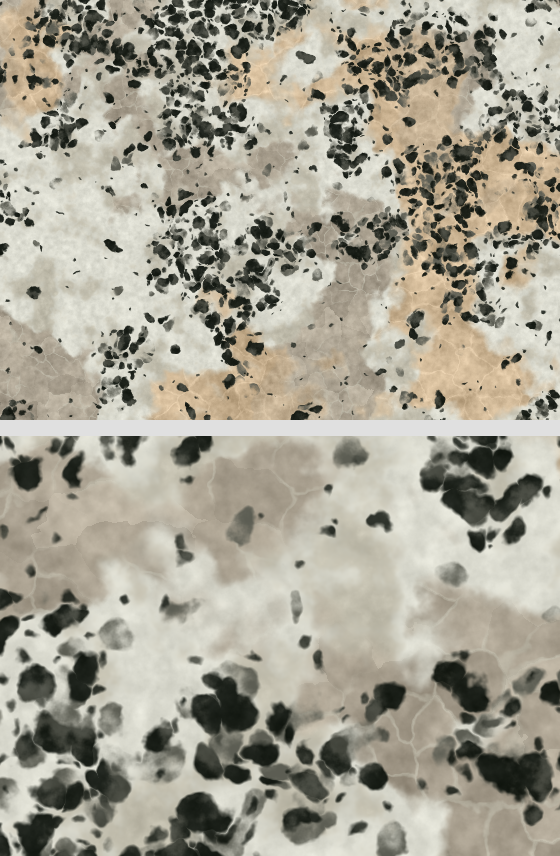
Top, the full canvas; bottom, a detail of the centre.
This texture is drawn by a Shadertoy shader. Its source:

```glsl
// Polished granite: white feldspar, grey-brown quartz, peach feldspar and black mica clusters.
#define MICA_SCALE 42.0
#define SPECK_SCALE 78.0
#define QUARTZ_SCALE 27.0
#define PATCH_SCALE 4.2
#define CLUSTER_SCALE 7.0
#define QUARTZ_LEVEL 0.535
#define PEACH_LEVEL 0.60
#define MICA_LEVEL 0.53
#define EDGE 0.0022

const vec3 WHITE = vec3(0.865, 0.865, 0.820);
const vec3 CREAM = vec3(0.745, 0.730, 0.665);
const vec3 QUARTZ_LIGHT = vec3(0.735, 0.695, 0.625);
const vec3 QUARTZ_DARK = vec3(0.570, 0.530, 0.465);
const vec3 PEACH = vec3(0.800, 0.690, 0.545);
const vec3 HAZE = vec3(0.360, 0.365, 0.325);
const vec3 MICA_GREY = vec3(0.270, 0.280, 0.245);
const vec3 MICA_BLACK = vec3(0.075, 0.095, 0.070);

float hash(vec2 p) {
    vec3 q = fract(vec3(p.xyx) * 0.1031);
    q += dot(q, q.yzx + 33.33);
    return fract((q.x + q.y) * q.z);
}

vec2 hash2(vec2 p) {
    return vec2(hash(p), hash(p + 71.7));
}

float noise(vec2 p) {
    vec2 i = floor(p), f = fract(p);
    f = f * f * (3.0 - 2.0 * f);
    return mix(mix(hash(i), hash(i + vec2(1, 0)), f.x),
               mix(hash(i + vec2(0, 1)), hash(i + vec2(1, 1)), f.x), f.y);
}

float fbm(vec2 p) {
    float sum = 0.0, amp = 0.516;
    for (int i = 0; i < 5; i++) {
        sum += amp * noise(p);
        p = mat2(1.6, 1.2, -1.2, 1.6) * p + 17.3;
        amp *= 0.5;
    }
    return sum;
}

// Crystal cells: x is the gap between the two nearest seeds, y a random tone.
vec2 crystals(vec2 p) {
    vec2 cell = floor(p);
    float near = 9.0, second = 9.0, tone = 0.0;
    for (int y = -1; y <= 1; y++)
    for (int x = -1; x <= 1; x++) {
        vec2 id = cell + vec2(x, y);
        float d = length(id + hash2(id) - p);
        if (d < near) {
            second = near;
            near = d;
            tone = hash(id + 13.1);
        } else second = min(second, d);
    }
    return vec2(second - near, tone);
}

// Coverage of scattered grains, denser where the cluster noise is high.
float grains(vec2 p, float scale, float seed, vec2 radius, float stray, float crowd) {
    vec2 g = p * scale, cell = floor(g);
    float d = 9.0;
    for (int y = -1; y <= 1; y++)
    for (int x = -1; x <= 1; x++) {
        vec2 id = cell + vec2(x, y);
        vec2 centre = id + hash2(id + seed);
        float cluster = fbm(centre / scale * CLUSTER_SCALE + 5.0);
        float chance = stray + crowd * smoothstep(MICA_LEVEL - 0.03, MICA_LEVEL + 0.09, cluster);
        if (hash(id + seed + 29.0) < chance) {
            float r = mix(radius.x, radius.y, hash(id + seed + 47.0));
            d = min(d, length(g - centre) - r);
        }
    }
    return 1.0 - smoothstep(-EDGE, EDGE, d / scale);
}

void mainImage(out vec4 fragColor, in vec2 fragCoord) {
    vec2 p = fragCoord / iResolution.y + 3.0;
    vec2 warp = vec2(fbm(p * 24.0), fbm(p * 24.0 + 37.0)) - 0.5;
    vec2 q = p + 0.04 * warp;
    float fine = fbm(p * 90.0) - 0.5;
    float mottle = fbm(p * 19.0 + 61.0);

    // White feldspar with cloudy veils
    vec3 col = mix(WHITE, CREAM, smoothstep(0.46, 0.72, mottle + 0.3 * fine));

    // Peach feldspar with faint broad cracks
    float peachMask = smoothstep(-0.035, 0.045, fbm(q * PATCH_SCALE + 40.0) - PEACH_LEVEL);
    vec2 slab = crystals(q * 14.0 + 8.0);
    vec3 peach = PEACH + 0.06 * (slab.y - 0.5) + 0.35 * (mottle - 0.5);
    peach += 0.06 * (1.0 - smoothstep(0.02, 0.09, slab.x));
    col = mix(col, peach, 0.85 * peachMask);

    // Quartz crystals with pale seams
    float quartzMask = smoothstep(-0.02, 0.025, fbm(q * PATCH_SCALE + 11.0) - QUARTZ_LEVEL);
    vec2 crystal = crystals(q * QUARTZ_SCALE);
    vec3 quartz = mix(QUARTZ_DARK, QUARTZ_LIGHT, clamp(crystal.y * 0.8 + 1.6 * (mottle - 0.4), 0.0, 1.0));
    float seam = 1.0 - smoothstep(0.02, 0.13, crystal.x);
    quartz = mix(quartz, CREAM, 0.6 * seam * smoothstep(0.3, 0.6, noise(p * 25.0)));
    col = mix(col, quartz, 0.9 * quartzMask * (1.0 - 0.7 * peachMask));
    col += 0.17 * fine;

    // Translucent grey halo, then mica flakes and small specks
    float haze = grains(q, MICA_SCALE, 90.0, vec2(0.25, 0.65), 0.02, 0.55);
    col = mix(col, HAZE, haze * smoothstep(0.25, 0.75, fbm(p * 45.0 + 9.0)));
    float mica = grains(q, MICA_SCALE, 0.0, vec2(0.25, 0.60), 0.025, 0.70);
    float speck = grains(q, SPECK_SCALE, 150.0, vec2(0.15, 0.42), 0.035, 0.30);
    float sheen = smoothstep(0.42, 0.72, fbm(p * 50.0 + 23.0));
    vec3 flake = mix(MICA_BLACK, MICA_GREY, sheen) + 0.12 * fine;
    col = mix(col, flake, 0.96 * max(mica, 0.9 * speck));

    fragColor = vec4(clamp(col, 0.0, 1.0), 1.0);
}
```
